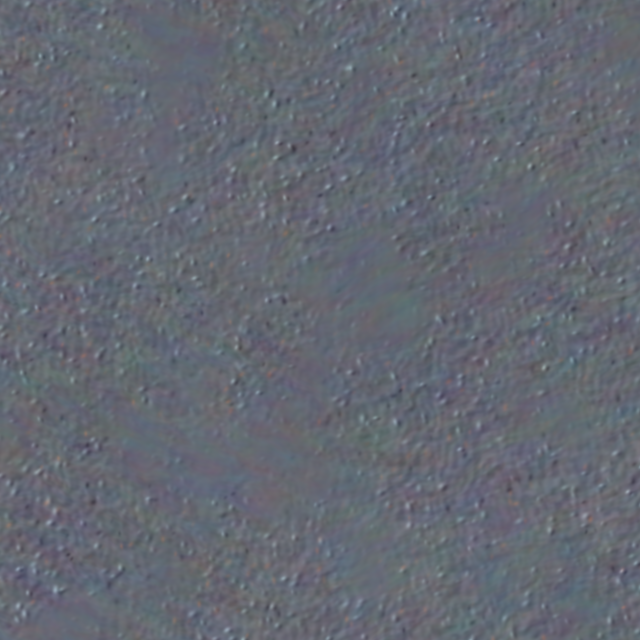
Write a WebGL 2 fragment shader that draws this texture.

```glsl
#version 300 es
precision highp float;

uniform vec2 u_resolution;
out vec4 fragColor;

#define BASE_COLOR vec3(0.391, 0.408, 0.446)
#define TEAL_PURPLE vec3(-0.020, 0.034, 0.008)
#define BLUE_WARM vec3(-0.024, -0.010, 0.032)
#define PALE_SPECK vec3(0.17, 0.21, 0.21)
#define RUST_SPECK vec3(0.17, 0.04, -0.03)
#define DARK_SPECK vec3(-0.14, -0.15, -0.14)
#define SPECK_CELLS 64.0
#define SPECK_RADIUS 0.26
#define GRAIN_SCALE 80.0
#define GRAIN_STRENGTH 0.062
#define STREAK_STRENGTH 0.050
#define STREAK_STRETCH vec2(21.0, 44.0)

vec2 hash2(vec2 p) {
    vec3 q = fract(p.xyx * vec3(0.1031, 0.1030, 0.0973));
    q += dot(q, q.yzx + 33.33);
    return fract((q.xx + q.yz) * q.zy);
}

vec2 gradient(vec2 cell) {
    float angle = 6.2832 * hash2(cell + 57.0).x;
    return vec2(cos(angle), sin(angle));
}

float gradientNoise(vec2 p) {
    vec2 i = floor(p), f = p - i;
    vec2 w = f * f * f * (f * (f * 6.0 - 15.0) + 10.0);
    float a = dot(gradient(i), f);
    float b = dot(gradient(i + vec2(1, 0)), f - vec2(1, 0));
    float c = dot(gradient(i + vec2(0, 1)), f - vec2(0, 1));
    float d = dot(gradient(i + vec2(1, 1)), f - vec2(1, 1));
    return mix(mix(a, b, w.x), mix(c, d, w.x), w.y);
}

float fbm(vec2 p) {
    float sum = 0.0, amplitude = 1.0;
    for (int octave = 0; octave < 3; octave++) {
        sum += amplitude * gradientNoise(p);
        p = p * 2.03 + 19.7;
        amplitude *= 0.55;
    }
    return sum;
}

vec2 rotate(vec2 p, float angle) {
    float c = cos(angle), s = sin(angle);
    return vec2(c * p.x + s * p.y, c * p.y - s * p.x);
}

// Soft elongated spot, one unit at its shoulder
float spot(vec2 offset, float angle, vec2 radii) {
    vec2 q = rotate(offset, angle) / radii;
    return exp(-dot(q, q));
}

// Scattered pale, rust and dark flecks; pale ones cast a small shadow
vec3 specks(vec2 uv, float roughness) {
    vec2 p = uv * SPECK_CELLS, cell = floor(p);
    vec3 sum = vec3(0.0);
    for (int y = -1; y <= 1; y++)
    for (int x = -1; x <= 1; x++) {
        vec2 id = cell + vec2(x, y);
        vec2 kind = hash2(id + 211.0), shape = hash2(id + 431.0);
        vec2 offset = p - id - hash2(id);
        float strength = roughness * (0.08 + 0.92 * pow(kind.y, 3.5));
        float angle = mix(-1.2, 0.3, shape.x);
        vec2 radii = SPECK_RADIUS * mix(0.75, 1.2, shape.y) * vec2(0.85, 1.3);
        float body = spot(offset, angle, radii);
        if (kind.x < 0.18) {
            sum += RUST_SPECK * body * strength * 0.8;
        } else if (kind.x < 0.42) {
            sum += DARK_SPECK * body * strength * 0.8;
        } else {
            float shade = spot(offset - vec2(0.40, -0.12), angle, radii);
            sum += (PALE_SPECK * body + DARK_SPECK * 0.7 * shade) * strength;
        }
    }
    return sum;
}

// Short streaks rising on one side and falling on the other
float streaks(vec2 uv, float lean, vec2 stretch) {
    return mix(fbm(rotate(uv, -0.35) * stretch), fbm(rotate(uv, 0.42) * stretch), lean);
}

void main() {
    vec2 uv = gl_FragCoord.xy / min(u_resolution.x, u_resolution.y);
    vec2 warp = 0.012 * vec2(fbm(uv * 7.0 + 3.0), fbm(uv * 7.0 + 41.0));
    vec2 p = uv + warp;

    // A few smooth clearings between rough patches
    float roughness = smoothstep(-0.50, 0.12, fbm(uv * 4.2 + 8.3));
    roughness = mix(0.15, 1.0, roughness);

    // Broad and streaked shifts of hue
    float lean = smoothstep(-0.2, 0.2, gradientNoise(uv * 2.0 + 5.0) + uv.x - 0.45);
    float teal = 0.55 * fbm(uv * 6.0 + 71.0)
               + 1.1 * streaks(p + 3.7, lean, STREAK_STRETCH * 0.75);
    float blue = 0.55 * fbm(uv * 6.0 + 97.0)
               + 1.1 * streaks(p + 9.1, lean, STREAK_STRETCH * 0.7);

    // Side-lit fine grain
    vec2 g = p * GRAIN_SCALE;
    float grain = gradientNoise(g) - gradientNoise(g + vec2(0.45, -0.25));

    vec3 color = BASE_COLOR + TEAL_PURPLE * teal + BLUE_WARM * blue;
    color += 0.022 * fbm(uv * 2.5 + 131.0);
    color += STREAK_STRENGTH * streaks(p, lean, STREAK_STRETCH) * mix(0.25, 1.0, roughness);
    color += GRAIN_STRENGTH * grain * roughness;
    color += specks(uv, roughness);
    fragColor = vec4(clamp(color, 0.0, 1.0), 1.0);
}
```
